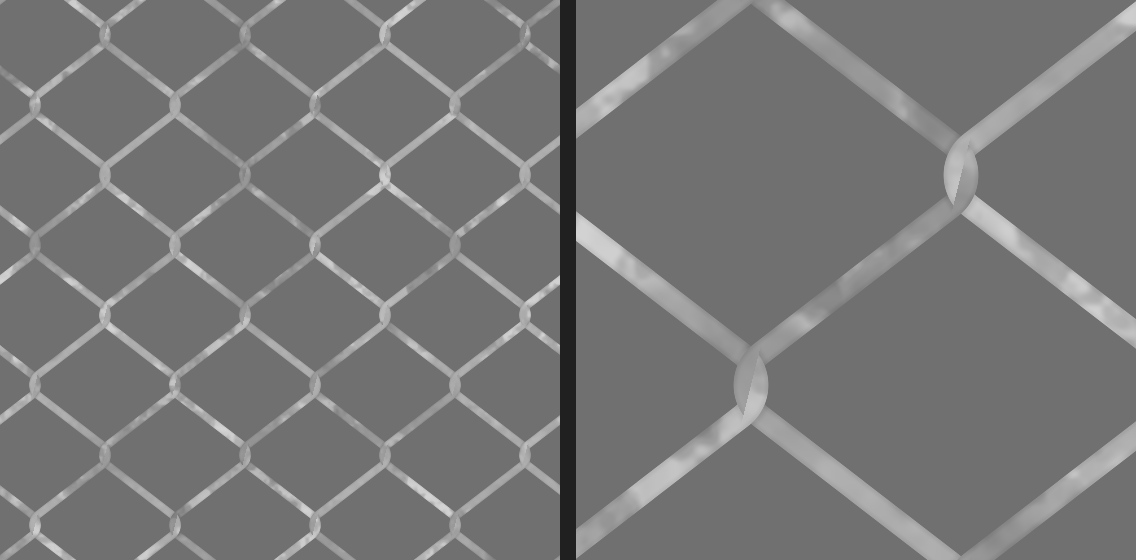
Left: the whole. Right: its middle third, enlarged.
Give the GLSL for this pattern, as a Shadertoy shader.

```glsl
const float HALF_WIDTH = 0.028;

float hash(vec2 p) {
    vec3 h = fract(vec3(p.xyx) * 0.1031);
    h += dot(h, h.yzx + 33.33);
    return fract((h.x + h.y) * h.z);
}

// Value noise that wraps after one unit of uv
float noise(vec2 uv, float period) {
    vec2 p = uv * period, i = floor(p), f = fract(p);
    f = f * f * (3.0 - 2.0 * f);
    vec2 a = mod(i, period), b = mod(i + 1.0, period);
    return mix(mix(hash(a), hash(vec2(b.x, a.y)), f.x),
               mix(hash(vec2(a.x, b.y)), hash(b), f.x), f.y);
}

float fbm(vec2 uv) {
    float sum = 0.0, amp = 0.5, period = 36.0;
    for (int i = 0; i < 3; i++) {
        sum += amp * noise(uv, period);
        amp *= 0.6;
        period *= 2.0;
    }
    return sum / 0.98;
}

// Signed distance to a wire bent around a knot, its bend pointing left
float bentWire(vec2 q) {
    q = vec2(q.x - 0.0818, abs(q.y));
    float bend = length(q);
    float straight = dot(q, vec2(-0.61, 0.792));
    float across = dot(q, vec2(0.792, 0.61)) < 0.0 ? bend : straight;
    return abs(across - 0.0953) - HALF_WIDTH;
}

// Galvanized grey with dull stretches and speckled worn patches
float wireTone(vec2 uv, float strand, float d) {
    vec2 st = uv + vec2(hash(vec2(strand, 3.0)), hash(vec2(strand, 8.0)));
    float tone = mix(0.585, 0.685, smoothstep(0.25, 0.8, noise(st, 7.0)));
    float worn = smoothstep(0.4, 0.65, noise(st + 0.37, 17.0));
    float speckle = fbm(st);
    tone += worn * (0.13 * smoothstep(0.48, 0.68, speckle)
                  - 0.06 * smoothstep(0.48, 0.3, speckle));
    tone += 0.04 * (noise(st, 110.0) - 0.5);
    return tone - 0.045 * smoothstep(-0.014, 0.0, d);
}

void mainImage(out vec4 fragColor, in vec2 fragCoord) {
    vec2 uv = fragCoord / iResolution.xy;
    vec2 p = uv * 4.0;
    float px = 4.0 / iResolution.y;

    // Nearest knot of the staggered lattice
    vec2 knotA = floor(p + 0.25) + 0.25;
    vec2 knotB = floor(p - 0.25) + 0.75;
    vec2 knot = distance(p, knotA) < distance(p, knotB) ? knotA : knotB;
    vec2 q = p - knot;

    // The two wires hooked together here
    float dRight = bentWire(q);
    float dLeft = bentWire(vec2(-q.x, q.y));
    float toneRight = wireTone(uv, mod(knot.x + 0.25, 4.0) * 2.0, dRight);
    float toneLeft = wireTone(uv, mod(knot.x - 0.25, 4.0) * 2.0, dLeft);

    // Each wire passes over the other once
    bool rightOver = q.y > 4.0 * q.x;
    float dOver = rightOver ? dRight : dLeft;
    float dUnder = rightOver ? dLeft : dRight;
    float toneOver = rightOver ? toneRight : toneLeft;
    float toneUnder = rightOver ? toneLeft : toneRight;
    toneUnder -= 0.05 * smoothstep(0.018, 0.0, dOver);

    float grey = 0.44;
    grey = mix(grey, toneUnder, smoothstep(0.5 * px, -0.5 * px, dUnder));
    grey = mix(grey, toneOver, smoothstep(0.5 * px, -0.5 * px, dOver));
    fragColor = vec4(vec3(grey), 1.0);
}
```
